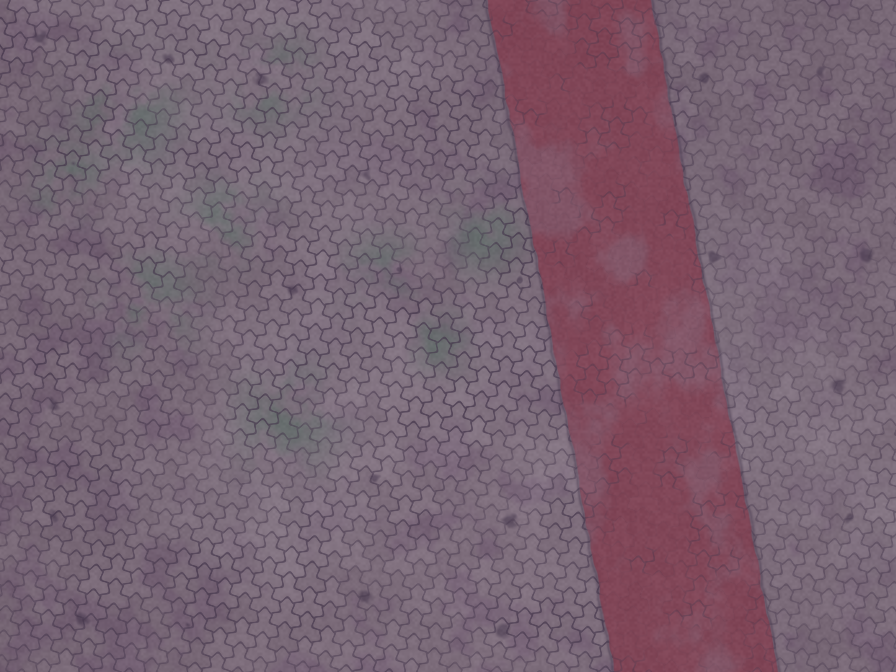
This texture is drawn by a Shadertoy shader. Its source:

```glsl
// Weathered pavement of interlocking three-lobed pavers crossed by a worn red band.
// Pavers are hexagonal cells whose edges bulge along three axes; layered value
// noise adds grime, mossy patches and scuffed paint. Units: canvas height = 1.

#define PITCH 0.037
#define BULGE 0.22
#define TURN 0.10
#define JOINT_WIDTH 0.0013
#define JOINT_DEPTH 0.52
#define BAND_LEFT 0.915
#define BAND_RIGHT 1.158
#define BAND_LEAN 0.190
#define MOSS_AMOUNT 0.75
#define GRAIN 0.035

const vec3 STONE = vec3(0.475, 0.412, 0.467);
const vec3 STONE_PLUM = vec3(0.435, 0.355, 0.437);
const vec3 STONE_PALE = vec3(0.515, 0.460, 0.512);
const vec3 MOSS = vec3(0.370, 0.430, 0.410);
const vec3 GROUT = vec3(0.270, 0.215, 0.300);
const vec3 PAINT = vec3(0.505, 0.275, 0.342);
const vec3 PAINT_WORN = vec3(0.510, 0.355, 0.425);

// Mossy areas: centre and radius
const vec3 PATCHES[9] = vec3[9](
    vec3(0.57, 0.59, 0.055), vec3(0.19, 0.83, 0.075), vec3(0.40, 0.88, 0.065),
    vec3(0.65, 0.49, 0.045), vec3(0.43, 0.38, 0.070), vec3(0.22, 0.55, 0.070),
    vec3(0.72, 0.65, 0.055), vec3(0.34, 0.67, 0.060), vec3(0.10, 0.73, 0.060));

float hash(vec2 p) {
    return fract(sin(dot(p, vec2(127.1, 311.7))) * 43758.5453);
}

float noise(vec2 p) {
    vec2 cell = floor(p), f = fract(p);
    f = f * f * (3.0 - 2.0 * f);
    float low = mix(hash(cell), hash(cell + vec2(1, 0)), f.x);
    float high = mix(hash(cell + vec2(0, 1)), hash(cell + vec2(1, 1)), f.x);
    return mix(low, high, f.y);
}

float fbm(vec2 p) {
    float sum = 0.0, amp = 0.533;
    for (int i = 0; i < 4; i++) {
        sum += amp * noise(p);
        p = mat2(1.6, 1.2, -1.2, 1.6) * p + 7.3;
        amp *= 0.5;
    }
    return sum;
}

// Signed distance to one lobed paver of unit pitch, negative inside
float paverDistance(vec2 d) {
    float dist = -1.0;
    for (int k = 0; k < 3; k++) {
        float a = radians(90.0 + 120.0 * float(k));
        vec2 axis = vec2(cos(a), sin(a));
        float along = dot(d, vec2(-axis.y, axis.x));
        float wave = cos(3.14159 * clamp(along * 1.732, -0.5, 0.5));
        dist = max(dist, abs(dot(d, axis) - BULGE * wave * wave) - 0.5);
    }
    return dist;
}

// Returns distance inside the nearest paver (x) and its random tone (y)
vec2 pavers(vec2 p) {
    float c = cos(TURN), s = sin(TURN);
    p = mat2(c, s, -s, c) * p / PITCH;
    float column = p.x / 0.866;
    vec2 base = floor(vec2(column, p.y - 0.5 * column) + 0.5);
    vec2 best = vec2(9.0, 0.0);
    for (int j = -1; j <= 1; j++)
    for (int i = -1; i <= 1; i++) {
        vec2 id = base + vec2(i, j);
        vec2 centre = vec2(0.866 * id.x, id.y + 0.5 * id.x);
        float dist = paverDistance(p - centre);
        if (dist < best.x) best = vec2(dist, hash(id));
    }
    return vec2(max(-best.x, 0.0) * PITCH, best.y);
}

// Sparse dark spots, one possible per grid cell
float stains(vec2 p) {
    vec2 cell = floor(p * 6.0);
    vec2 offset = 0.25 + 0.5 * vec2(hash(cell + 3.1), hash(cell + 8.7));
    float radius = 0.007 + 0.007 * hash(cell + 5.0);
    float dist = length(p - (cell + offset) / 6.0) + 0.008 * (noise(p * 120.0) - 0.5);
    return step(0.5, hash(cell + 1.9)) * (1.0 - smoothstep(0.3 * radius, radius, dist));
}

void mainImage(out vec4 fragColor, in vec2 fragCoord) {
    vec2 p = fragCoord / iResolution.y;
    float pixel = 1.0 / iResolution.y;
    vec2 paver = pavers(p + 0.003 * vec2(noise(p * 9.0), noise(p * 9.0 + 40.0)));
    float joint = 1.0 - smoothstep(JOINT_WIDTH - 0.5 * pixel, JOINT_WIDTH + pixel, paver.x);
    float broad = fbm(p * 4.0), blotch = fbm(p * 22.0 + 5.0);

    // Stone: broad tone, single paver tone, blotches
    vec3 stone = mix(STONE, STONE_PLUM, 0.75 * smoothstep(0.48, 0.75, blotch));
    stone = mix(stone, STONE_PALE, 0.7 * smoothstep(0.42, 0.70, broad));
    stone += 0.035 * (paver.y - 0.5) + 0.012 * smoothstep(0.0, 0.25 * PITCH, paver.x);
    stone += 0.03 * exp(-6.0 * dot(p - vec2(0.8, 0.2), p - vec2(0.8, 0.2))) - 0.012;

    // Moss
    float moss = 0.0;
    for (int i = 0; i < 9; i++) {
        vec2 d = (p - PATCHES[i].xy) / PATCHES[i].z;
        moss = max(moss, exp(-dot(d, d)));
    }
    moss *= smoothstep(0.30, 0.62, fbm(p * 17.0 + 20.0));
    stone = mix(stone, MOSS, MOSS_AMOUNT * moss);

    // Joints fade to the right of the band
    float depth = JOINT_DEPTH * mix(1.0, 0.6, smoothstep(0.9, 1.1, p.x));
    stone = mix(stone, GROUT, joint * depth * (0.6 + 0.8 * noise(p * 13.0)));
    stone = mix(stone, GROUT, 0.55 * stains(p));

    // Painted band with scuffs and hairline cracks
    float wear = smoothstep(0.46, 0.72, fbm(p * vec2(16.0, 13.0) + 31.0));
    vec3 paint = mix(PAINT, PAINT_WORN, 0.75 * wear);
    paint += 0.03 * (broad - 0.5) + 0.015 * (paver.y - 0.5);
    float crack = joint * smoothstep(0.45, 0.75, noise(p * 24.0 + 11.0));
    paint = mix(paint, GROUT, 0.28 * crack + 0.05 * joint);

    // Band edges, slightly ragged, with a thin dark rim
    float x = p.x + BAND_LEAN * p.y + 0.005 * (noise(p * 55.0) - 0.5);
    float band = min(x - BAND_LEFT, BAND_RIGHT - x);
    vec3 color = mix(stone, paint, smoothstep(-pixel, pixel, band));
    color = mix(color, GROUT, 0.4 * exp(-pow((band + 0.002) / 0.0025, 2.0)));

    color += GRAIN * (noise(p * 260.0) - 0.5);
    fragColor = vec4(color, 1.0);
}
```
